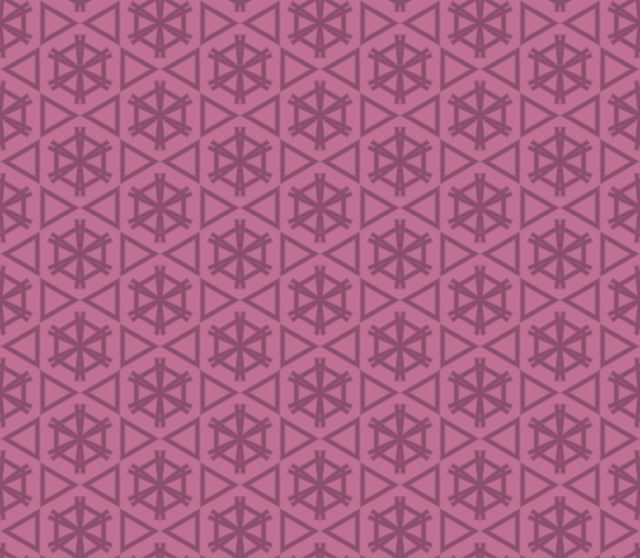
Reproduce this pattern procedurally as a WebGL 2 fragment shader.

```glsl
#version 300 es
precision highp float;
// Six-armed stars in hexagons, linked by outlined triangles, in two mauve tones.

uniform vec2 u_resolution;
out vec4 fragColor;

const float PI = 3.14159265;
const float SQRT3 = 1.7320508;
const float REPEATS_ACROSS = 4.0;
const vec3 ROSE = vec3(0.755, 0.440, 0.583);
const vec3 PLUM = vec3(0.548, 0.302, 0.440);

// Offset from the nearest point of a triangular lattice with unit spacing.
vec2 nearestCentre(vec2 p) {
  vec2 cell = vec2(SQRT3, 1.0);
  vec2 a = mod(p + 0.5 * cell, cell) - 0.5 * cell;
  vec2 b = mod(p, cell) - 0.5 * cell;
  return dot(a, a) < dot(b, b) ? a : b;
}

// Mirror into one twelfth of the plane: x runs along an arm, y away from it.
vec2 foldSixfold(vec2 p) {
  float angle = mod(atan(p.y, p.x), PI / 3.0) - PI / 6.0;
  return length(p) * vec2(cos(angle), abs(sin(angle)));
}

// Signed distance to a band around a level.
float band(float value, float middle, float halfWidth) {
  return abs(value - middle) - halfWidth;
}

// Signed distance to a square-ended bar from the origin to tip.
float bar(vec2 p, vec2 tip, float halfWidth) {
  float reach = length(tip);
  vec2 along = tip / reach;
  float across = abs(dot(p, vec2(-along.y, along.x)));
  return max(across - halfWidth, dot(p, along) - reach);
}

float starAndTriangles(vec2 p) {
  vec2 q = foldSixfold(nearestCentre(p));
  float toSide = dot(q, vec2(0.5 * SQRT3, 0.5));

  // Twin strokes spread outward from the centre, tied by a hexagonal ring.
  float arm = bar(q, vec2(0.375, 0.036), 0.024);
  float ring = band(toSide, 0.255, 0.025);

  // Beyond the hexagon side lie the triangle outlines.
  float triangle = band(toSide - 0.25 * SQRT3, 0.0285, 0.0245);

  return min(triangle, min(arm, ring));
}

void main() {
  // Lattice spacing is one unit; rows are anchored to the top edge.
  float unitsPerPixel = REPEATS_ACROSS * SQRT3 / u_resolution.x;
  vec2 fromTop = vec2(gl_FragCoord.x, u_resolution.y - gl_FragCoord.y);
  vec2 p = fromTop * unitsPerPixel - vec2(0.5 * SQRT3, 0.75);

  // Soft line edges, never sharper than a pixel.
  float softness = max(0.016, 0.75 * unitsPerPixel);
  float ink = 1.0 - smoothstep(-softness, softness, starAndTriangles(p));

  fragColor = vec4(mix(ROSE, PLUM, ink), 1.0);
}
```
